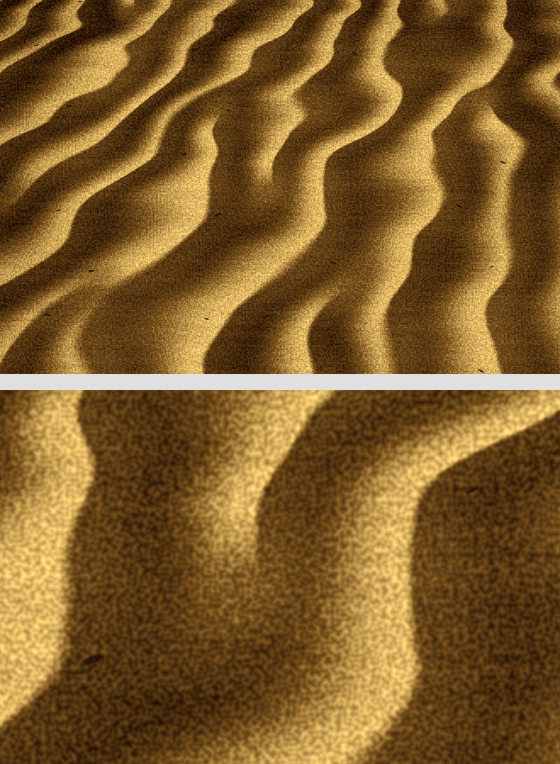
Top, the full canvas; bottom, a detail of the centre.
Reproduce this texture procedurally as a Shadertoy shader.

```glsl
const float TAU = 6.28318;

vec2 gradientAt(vec2 cell) {
    float angle = TAU * fract(sin(dot(cell, vec2(127.1, 311.7))) * 43758.5);
    return vec2(cos(angle), sin(angle));
}

float gradientNoise(vec2 p) {
    vec2 i = floor(p), f = p - i;
    vec2 u = f * f * f * (f * (f * 6.0 - 15.0) + 10.0);
    vec2 e = vec2(1.0, 0.0);
    float a = dot(gradientAt(i), f);
    float b = dot(gradientAt(i + e.xy), f - e.xy);
    float c = dot(gradientAt(i + e.yx), f - e.yx);
    float d = dot(gradientAt(i + e.xx), f - e.xx);
    return mix(mix(a, b, u.x), mix(c, d, u.x), u.y);
}

// Perspective ground: x counts ripples, y is the depth
vec2 groundPoint(vec2 p) {
    float t = p.y / 0.667;
    float spacing = mix(0.195, 0.098, t);
    return vec2((p.x - mix(0.53, 0.76, t)) / spacing, 1.0 / spacing);
}

vec3 sandColor(float v) {
    vec3 shade = vec3(0.16, 0.075, 0.01);
    vec3 body = vec3(0.47, 0.32, 0.11);
    vec3 sunlit = vec3(0.88, 0.72, 0.39);
    vec3 c = v < 0.5 ? mix(shade, body, v * 2.0) : mix(body, sunlit, v * 2.0 - 1.0);
    return clamp(c, 0.0, 1.0);
}

void mainImage(out vec4 fragColor, in vec2 fragCoord) {
    vec2 p = fragCoord / iResolution.x;
    vec2 g = groundPoint(p);

    // Wavy crests
    float phase = g.x
        + 0.62 * gradientNoise(g * vec2(0.55, 1.05) + 3.7)
        + 0.2 * gradientNoise(g * vec2(0.9, 2.1) + 17.3);

    // Forks, where a crest ends between its neighbours
    float calm = 1.0;
    for (int i = 0; i < 8; i++) {
        vec2 spot = fract(float(i) * vec2(0.618, 0.755) + vec2(0.15, 0.2));
        vec2 d = g - groundPoint(spot * vec2(1.0, 0.667));
        float turn = i % 2 == 0 ? 1.0 : -1.0;
        phase += turn * atan(d.y, d.x) / TAU;
        calm *= smoothstep(0.0, 0.4, length(d));
    }

    // Slow rise into the light, then a sharp fall into shadow
    float f = fract(phase);
    float softness = smoothstep(0.0, 0.45, gradientNoise(g * 0.8 + 41.0));
    float edge = mix(0.06, 0.24, softness);
    float lit = smoothstep(0.26, 0.86, f) * (1.0 - smoothstep(1.0 - edge, 1.0, f));
    lit = mix(0.35, lit, calm);
    float pocket = gradientNoise(g * vec2(0.8, 1.2) + 63.0);
    float v = 0.25 + 0.24 * pocket * (1.0 - lit) + 0.08 * calm * cos(TAU * f) + 0.69 * lit;

    // Wind streaks and darker borders
    v += 0.07 * gradientNoise(vec2(p.x * 7.0, (p.y + 0.04 * p.x) * 85.0));
    v -= 0.14 * smoothstep(0.25, 0.0, p.x) + 0.1 * smoothstep(0.5, 0.667, p.y);
    v -= 0.07 * smoothstep(0.85, 1.0, p.x);

    // Grains
    v += 0.3 * gradientNoise(p * 330.0) + 0.15 * gradientNoise(p * 170.0 + 9.0);
    vec3 color = sandColor(v);
    color.r += 0.05 * gradientNoise(p * 290.0 + 77.0);

    // Small dark debris
    for (int i = 0; i < 22; i++) {
        float n = float(i);
        vec2 d = p - fract(n * vec2(0.7549, 0.5698) + 0.31) * vec2(1.0, 0.667);
        d.y -= 0.5 * sin(n * 2.4) * d.x;
        float size = 0.0015 + 0.0025 * fract(n * 0.37);
        float speck = 1.0 - smoothstep(0.5, 1.4, length(d * vec2(0.6, 1.6)) / size);
        color = mix(color, vec3(0.1, 0.05, 0.01), 0.75 * speck);
    }

    fragColor = vec4(clamp(color, 0.0, 1.0), 1.0);
}
```
